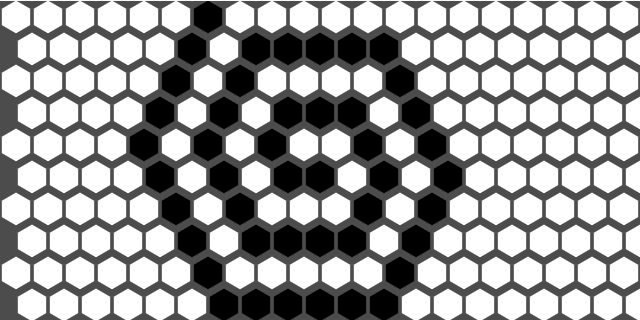
Write a Shadertoy shader that draws this pattern.

```glsl
// A wall of white hexagonal tiles on grey grout, with a black spiral of tiles.
// Each pixel finds its closest tile on a staggered grid; the spiral is walked
// leg by leg, turning 60 degrees each time and growing every third leg.

const float PI = 3.14159265;

const float ROWS = 10.0;                    // tile rows per canvas height
const float ROW_OFFSET = 0.471;             // height of the lowest tile centres
const float APOTHEM = 0.443;                // centre to flat side, in tile pitches
const float TRIM = 0.03;                    // white strip along the top edge
const vec2 SPIRAL_START = vec2(10.0, 4.0);  // innermost black tile
const int SPIRAL_LEGS = 15;

const vec3 GROUT = vec3(0.30);
const vec3 TILE = vec3(1.0);
const vec3 SPIRAL = vec3(0.0);

// Signed distance to a hexagon with vertical sides and pointed top.
float hexagon(vec2 p, float apothem) {
    p = abs(p);
    return max(p.x, dot(p, vec2(0.5, sin(PI / 3.0)))) - apothem;
}

// Closest tile centre in a row; odd rows are shifted by half a tile.
vec2 tileCentre(float x, float row) {
    float shift = 0.5 * mod(row, 2.0);
    return vec2(floor(x - shift + 0.5) + shift, row);
}

// True when the tile lies on one of the legs of the spiral.
bool onSpiral(vec2 tile) {
    vec2 corner = SPIRAL_START;
    for (int leg = 0; leg < SPIRAL_LEGS; leg++) {
        float angle = PI - float(leg) * PI / 3.0;
        vec2 stride = vec2(cos(angle), sin(angle) / sin(PI / 3.0));
        float steps = float(1 + leg / 3);
        float along = dot(tile - corner, stride) / dot(stride, stride);
        vec2 closest = corner + stride * clamp(floor(along + 0.5), 0.0, steps);
        if (distance(tile, closest) < 0.25) return true;
        corner += stride * steps;
    }
    return false;
}

void mainImage(out vec4 fragColor, in vec2 fragCoord) {
    float pixel = ROWS / iResolution.y;
    vec2 p = fragCoord * pixel - vec2(0.0, ROW_OFFSET);

    // Closest tile among the rows below and above
    float lowerRow = floor(p.y);
    vec2 tile = tileCentre(p.x, lowerRow);
    vec2 upper = tileCentre(p.x, lowerRow + 1.0);
    float dist = hexagon(p - tile, APOTHEM);
    float upperDist = hexagon(p - upper, APOTHEM);
    if (upperDist < dist) {
        tile = upper;
        dist = upperDist;
    }

    // Tiles over grout; the left border stays bare
    float cover = clamp(0.5 - dist / pixel, 0.0, 1.0);
    cover *= step(0.25, tile.x);
    vec3 color = mix(GROUT, onSpiral(tile) ? SPIRAL : TILE, cover);

    // Top trim
    float trimEdge = ROWS - ROW_OFFSET - TRIM;
    color = mix(color, TILE, clamp(0.5 + (p.y - trimEdge) / pixel, 0.0, 1.0));

    fragColor = vec4(color, 1.0);
}
```
